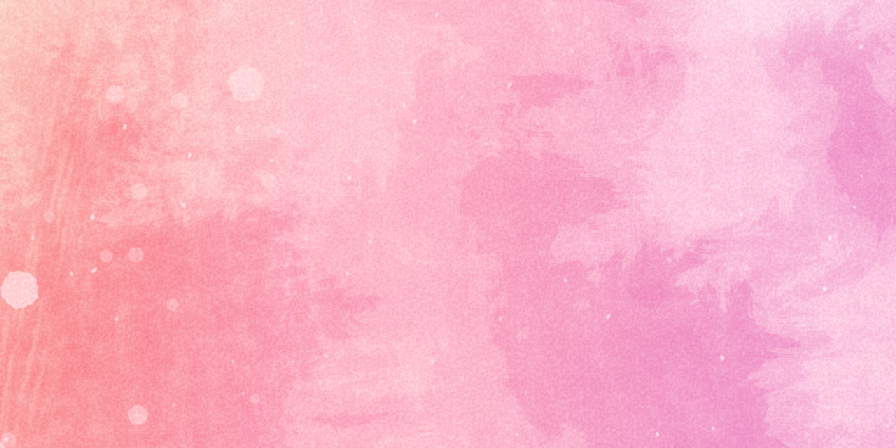
Give the GLSL for this texture, as a Shadertoy shader.

```glsl
// Pink watercolour on grainy paper: coral at the left drifts to orchid at the right.
// Soft blobs set where the wash is pale, warped sines fray its stained edges,
// and cellular noise gives granulation, brush scratches, paint drops and specks.

vec2 hash2(vec2 c) {
    return fract(sin(vec2(dot(c, vec2(127.1, 311.7)), dot(c, vec2(269.5, 183.3)))) * 4375.85);
}

// Distance to the nearest scattered point, in cells
float cellular(vec2 p) {
    vec2 cell = floor(p);
    float nearest = 2.0;
    for (int j = -1; j <= 1; j++)
    for (int i = -1; i <= 1; i++) {
        vec2 c = cell + vec2(i, j);
        nearest = min(nearest, length(c + hash2(c) - p));
    }
    return nearest;
}

// Layered sines, each layer bent by the one before
float warpedSines(vec2 p) {
    float sum = 0.0, amp = 0.5;
    for (int i = 0; i < 7; i++) {
        p = mat2(0.8, 0.6, -0.6, 0.8) * p * 1.7 + 3.1;
        p += 0.7 * sin(p.yx * 1.1 + float(i));
        sum += amp * sin(p.x) * sin(p.y);
        amp *= 0.7;
    }
    return sum;
}

// Scattered discs with ragged rims; share is the part of cells that hold one
float drops(vec2 p, float scale, float share, float size) {
    p *= scale;
    vec2 cell = floor(p);
    float soft = 1.0 * scale / iResolution.y, cover = 0.0;
    for (int j = -1; j <= 1; j++)
    for (int i = -1; i <= 1; i++) {
        vec2 c = cell + vec2(i, j);
        vec2 rnd = hash2(c + 37.0);
        vec2 d = p - c - 0.2 - 0.6 * hash2(c);
        float angle = atan(d.y, d.x);
        float radius = size * (0.45 + 0.55 * rnd.y);
        radius *= 1.0 + 0.04 * sin(5.0 * angle + 20.0 * rnd.x) + 0.03 * sin(13.0 * angle);
        float disc = 1.0 - smoothstep(-soft, soft, length(d) - radius);
        cover = max(cover, disc * step(rnd.x, share) * (0.6 + 0.4 * rnd.y));
    }
    return cover;
}

float blob(vec2 p, vec2 centre, vec2 radius) {
    vec2 q = (p - centre) / radius;
    return exp(-dot(q, q));
}

// Broad layout of pale (positive) and deep (negative) areas
float washLayout(vec2 p) {
    float pale = 0.34 * blob(p, vec2(0.65, 0.85), vec2(0.5, 0.32))
               + 0.20 * blob(p, vec2(0.95, 0.15), vec2(0.2, 0.45))
               + 0.34 * blob(p, vec2(1.52, 0.55), vec2(0.16, 0.16))
               + 0.38 * blob(p, vec2(1.64, 0.85), vec2(0.13, 0.32))
               + 0.32 * blob(p, vec2(1.93, 0.25), vec2(0.16, 0.4));
    float deep = 0.36 * blob(p, vec2(0.32, 0.2), vec2(0.45, 0.36))
               + 0.30 * blob(p, vec2(1.13, 0.65), vec2(0.26, 0.22))
               + 0.32 * blob(p, vec2(1.47, 0.2), vec2(0.36, 0.24))
               + 0.30 * blob(p, vec2(1.80, 0.88), vec2(0.14, 0.08))
               + 0.30 * blob(p, vec2(1.92, 0.62), vec2(0.11, 0.14))
               + 0.28 * blob(p, vec2(0.16, 0.72), vec2(0.13, 0.25));
    return pale - deep;
}

void mainImage(out vec4 fragColor, in vec2 fragCoord) {
    vec2 p = fragCoord / iResolution.y;
    float across = fragCoord.x / iResolution.x;
    float left = 1.0 - smoothstep(0.3, 0.5, across);

    // Wash: soft shading plus two stains with crisp frayed edges
    float fray = warpedSines(p * 5.0);
    float blotch = warpedSines(p * 12.0 + 5.0);
    float mottle = warpedSines(p * 30.0 + 9.0);
    float granules = cellular(p * 34.0 + 0.7 * blotch) - 0.5;
    float level = washLayout(p + 0.06 * vec2(fray, blotch)) + 0.07 + 0.17 * fray + 0.05 * blotch;
    level += left * (0.06 * mottle + 0.16 * granules);
    float wash = smoothstep(-0.45, 0.45, level);
    float stain = 0.6 * smoothstep(-0.015, 0.02, level)
                + 0.4 * smoothstep(-0.015, 0.02, level - 0.2 + 0.08 * blotch);
    float tone = mix(wash, stain, mix(0.42, 0.22, left));
    tone += 0.09 * blotch + 0.09 * mottle - 0.08 * exp(-60.0 * abs(level + 0.02));

    // Deep and pale pigments, each running coral, pink, orchid
    float hue = clamp(across - 0.08 * (p.y - 0.5), 0.0, 1.0);
    float toPink = smoothstep(0.03, 0.45, hue), toOrchid = smoothstep(0.42, 0.95, hue);
    vec3 deepInk = mix(mix(vec3(0.98, 0.56, 0.58), vec3(0.98, 0.62, 0.73), toPink),
                       vec3(0.94, 0.58, 0.79), toOrchid);
    vec3 paleInk = mix(mix(vec3(0.99, 0.79, 0.77), vec3(1.0, 0.78, 0.83), toPink),
                       vec3(0.99, 0.80, 0.89), toOrchid);
    vec3 color = mix(deepInk, paleInk, clamp(tone, -0.15, 1.15));

    // Light spilling in from the upper corners
    color = mix(color, vec3(0.99, 0.88, 0.81), 0.6 * blob(p, vec2(0.0, 1.0), vec2(0.14, 0.45)));
    color = mix(color, vec3(1.0, 0.92, 0.95), 0.6 * blob(p, vec2(1.76, 1.02), vec2(0.25, 0.13)));

    // Steep dry-brush scratches along the left edge
    float lean = p.x - 0.2 * p.y;
    float scratch = 1.0 - smoothstep(0.1, 0.5, cellular(vec2(lean * 50.0 + 0.3 * blotch, p.y * 3.0)));
    color = mix(color, vec3(1.0, 0.84, 0.79), 0.32 * scratch * exp(-lean * lean * 110.0));

    // Paint drops at the left, tiny pale specks everywhere
    float splats = max(drops(p + 0.07, 4.0, 0.3, 0.17), 0.55 * drops(p, 11.0, 0.2, 0.2));
    color = mix(color, vec3(1.0, 0.87, 0.88), 0.8 * splats * left);
    float specks = drops(p * vec2(1.0, 0.75) + 0.01 * fray, 16.0, 0.16, 0.07);
    color = mix(color, vec3(1.0, 0.93, 0.95), 0.75 * specks);

    // Paper tooth
    float tooth = cellular(p * 120.0 + 0.5 * mottle) - 0.5 + 0.6 * (hash2(floor(p * 256.0)).x - 0.5);
    color += 0.075 * tooth * vec3(0.25, 1.0, 0.8);
    fragColor = vec4(clamp(color, 0.0, 1.0), 1.0);
}
```
